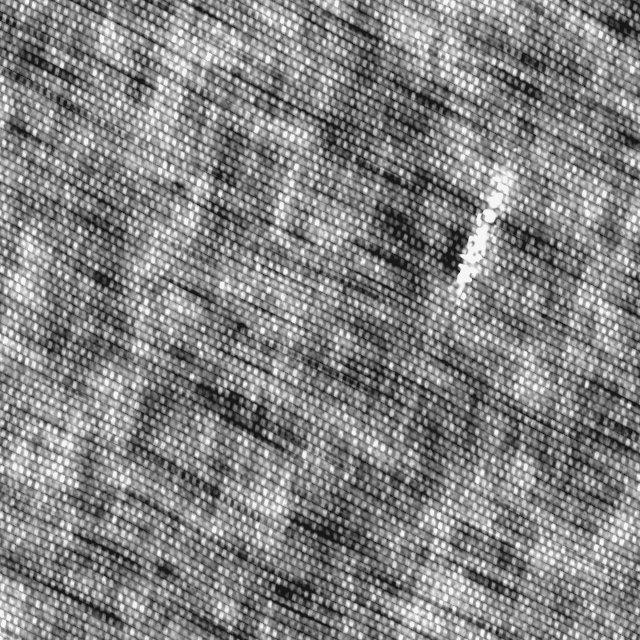
This texture is drawn by a Shadertoy shader. Its source:

```glsl
// Grey woven cloth seen at a slant: about 78 weft threads per canvas, each a row
// of staggered pads, made uneven by noise stretched along the weft and the warp.
// A torn white slub with a shadow, and a few dark specks, lie on top.

float hash(vec2 cell) {
    vec3 k = fract(vec3(cell.xyx) * vec3(0.1031, 0.1030, 0.0973));
    k += dot(k, k.yzx + 33.33);
    return fract((k.x + k.y) * k.z);
}

float noise(vec2 p) {
    vec2 cell = floor(p), f = fract(p);
    f = f * f * (3.0 - 2.0 * f);
    return mix(mix(hash(cell), hash(cell + vec2(1, 0)), f.x),
               mix(hash(cell + vec2(0, 1)), hash(cell + vec2(1, 1)), f.x), f.y);
}

// Axes turned clockwise by an angle in radians
vec2 turn(vec2 p, float angle) {
    float c = cos(angle), s = sin(angle);
    return vec2(c * p.x - s * p.y, s * p.x + c * p.y);
}

float softBlob(vec2 p, vec2 radius) {
    p /= radius;
    return exp(-dot(p, p));
}

// Staggered pads with dark gaps between rows; thread counts columns and rows
float weave(vec2 thread) {
    float row = floor(thread.y);
    float column = thread.x + 0.5 * mod(row, 2.0);
    float body = sqrt(sin(3.14159 * fract(thread.y)));
    float pad = smoothstep(0.0, 0.9, 0.5 + 0.5 * cos(6.28318 * column));
    float wear = hash(vec2(floor(column + 0.5), row) + 200.0);
    return body * (0.45 + 0.55 * pad * (0.4 + 1.2 * wear));
}

// Uneven dye and thickness, centred on zero
float unevenness(vec2 cloth, vec2 thread) {
    float clouds = 0.26 * (noise(cloth * vec2(11, 6) + 30.0) - 0.5)
                 + 0.24 * (noise(cloth * vec2(30, 15) + 70.0) - 0.5);
    float weftStreaks = 0.24 * (noise(vec2(cloth.x * 12.0 + 50.0, thread.y)) - 0.5)
                      + 0.16 * (noise(vec2(cloth.x * 18.0 + 90.0, thread.y * 0.6)) - 0.5);
    float warpStreaks = 0.24 * (noise(vec2(thread.x * 1.3 + 150.0, cloth.y * 14.0)) - 0.5);
    float thinLines = smoothstep(0.68, 0.95, noise(vec2(cloth.x * 7.0 + 20.0, thread.y * 1.2)));
    return clouds + weftStreaks + warpStreaks - 0.26 * thinLines;
}

// Small dark knots, drawn out along the weft
float specks(vec2 p) {
    vec3 spots[5] = vec3[5](vec3(0.99, 0.78, 0.012), vec3(0.28, 0.71, 0.008),
                            vec3(0.26, 0.11, 0.014), vec3(0.443, 0.075, 0.010),
                            vec3(0.378, 0.49, 0.007));
    float dark = 0.0;
    for (int i = 0; i < 5; i++) {
        vec2 d = turn(p - spots[i].xy, 0.55);
        dark = max(dark, softBlob(d, spots[i].z * vec2(1.6, 0.9)));
    }
    return dark;
}

void mainImage(out vec4 fragColor, in vec2 fragCoord) {
    vec2 p = fragCoord / iResolution.xy;

    // Skewed axes: the weft falls by 27 degrees, the warp leans by 14
    vec2 cloth = vec2(turn(p, 0.245).x, turn(p, 0.47).y);
    vec2 thread = cloth * vec2(84, 78) + 0.9 * vec2(noise(p * 6.0), noise(p * 5.0 + 9.0));

    // Cloth with fine fibre grain
    float grain = noise(cloth * 260.0 + 300.0) - 0.5;
    float tone = 0.25 + 0.50 * weave(thread) + 0.24 * grain + unevenness(cloth, thread);

    // Shadows beside the slub, then specks
    float shade = 0.60 * softBlob(turn(p - vec2(0.712, 0.610), 0.30), vec2(0.017, 0.050))
                + 0.24 * softBlob(turn(p - vec2(0.680, 0.615), 0.30), vec2(0.035, 0.045))
                + 0.20 * softBlob(turn(p - vec2(0.850, 0.620), 0.47), vec2(0.060, 0.035));
    tone = tone - shade - 0.5 * specks(p);

    // Ragged white slub, with a paler fringe at both ends
    vec2 slub = turn(p - vec2(0.752, 0.630), 0.37);
    float ragged = noise(slub * 130.0 + 60.0) - 0.5;
    float edge = length(slub / vec2(0.015, 0.105)) - 0.85 + 1.5 * ragged;
    tone += 0.16 * softBlob(slub, vec2(0.020, 0.13));
    tone = mix(tone, 0.97, 1.0 - smoothstep(-0.25, 0.25, edge));

    fragColor = vec4(vec3(clamp(tone, 0.09, 0.96)), 1.0);
}
```
